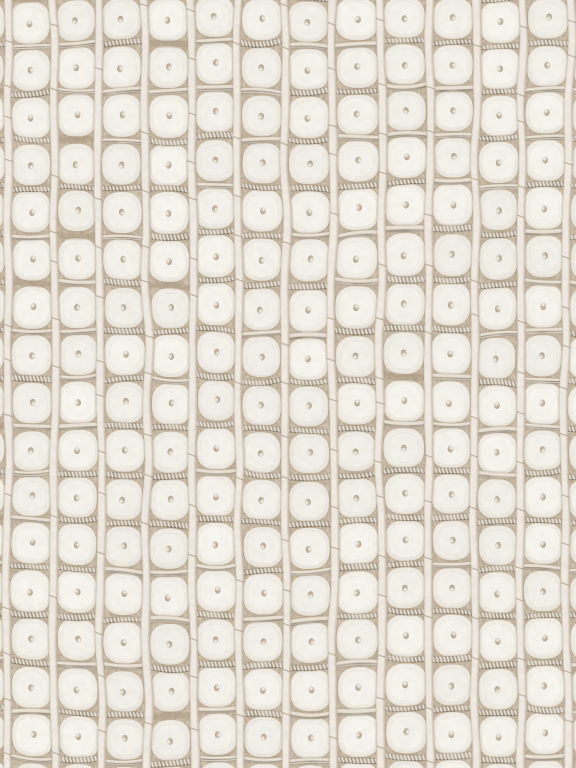
Write a WebGL 2 fragment shader that draws this texture.

```glsl
#version 300 es
precision highp float;
// A net of pale pierced discs, one per cell, held between long wound cords
// and short coiled wires. Each layer is a distance shape in cell units, with
// hashed offsets, tilts and tones so that no two cells are quite alike.
uniform vec2 u_resolution;
out vec4 outColor;

const vec2 REPEATS = vec2(12.3, 16.1);       // cells across and down
const vec2 ORIGIN = vec2(0.13, 0.18);        // first cord and wire, in cells
const float DISC_RADIUS = 0.435;
const float DISC_SQUARENESS = 2.55;          // 2 is a circle
const float HOLE_RADIUS = 0.072;
const float CORD_HALF = 0.088;
const float WIRE_HALF = 0.062;
const float WIRE_LENGTH = 0.41;
const float COIL_PITCH = 0.078;
const vec3 GROUND = vec3(0.80, 0.75, 0.67);
const vec3 SHADOW = vec3(0.65, 0.58, 0.49);
const vec3 DISC = vec3(0.955, 0.943, 0.915);
const vec3 DISC_RIM = vec3(0.89, 0.865, 0.82);
const vec3 CORD = vec3(0.935, 0.91, 0.88);
const vec3 CORD_EDGE = vec3(0.76, 0.71, 0.64);
const vec3 WIRE = vec3(0.91, 0.88, 0.83);
const vec3 WIRE_DARK = vec3(0.46, 0.42, 0.36);

float hash(vec2 p) {
  return fract(sin(dot(p, vec2(127.1, 311.7))) * 43758.5453);
}

float noise(vec2 p) {
  vec2 i = floor(p), f = fract(p);
  f = f * f * (3.0 - 2.0 * f);
  return mix(mix(hash(i), hash(i + vec2(1, 0)), f.x),
             mix(hash(i + vec2(0, 1)), hash(i + vec2(1, 1)), f.x), f.y);
}

// Coverage of a shape from its signed distance, one pixel soft
float cover(float d, float px) {
  return 1.0 - smoothstep(-0.6 * px, 0.6 * px, d);
}

vec3 drawGround(vec2 g) {
  float weave = noise(g * vec2(24.0, 17.0));
  return mix(SHADOW, GROUND, 0.55 + 0.6 * weave);
}

vec3 drawDisc(vec3 col, vec2 g, float px) {
  vec2 id = floor(g);
  float tone = hash(id + 3.1);
  vec2 jitter = vec2(hash(id + 7.3), hash(id + 11.9)) - 0.5;
  vec2 p = fract(g) - 0.5 - 0.035 * jitter;
  float radius = DISC_RADIUS + 0.025 * (tone - 0.5);
  vec2 a = abs(p);
  float r = pow(pow(a.x, DISC_SQUARENESS) + pow(a.y, DISC_SQUARENESS), 1.0 / DISC_SQUARENESS);

  // Contact shadow, then the body with a soft bevel and faint ridges
  float below = length(p + vec2(0.0, 0.025)) - radius;
  col = mix(col, SHADOW, 0.4 * (1.0 - smoothstep(-0.02, 0.08, below)));
  vec3 body = DISC + 0.022 * (tone - 0.5);
  float bevel = smoothstep(0.76, 1.0, r / radius);
  body = mix(body, DISC_RIM, bevel * (0.6 - 0.55 * p.y));
  float ring = abs(r - radius * (0.74 + 0.12 * hash(id + 5.7)));
  body -= 0.022 * (1.0 - smoothstep(0.0, 0.035, ring));
  body += 0.02 * (noise(p * 9.0 + id * 13.0) - 0.5);
  col = mix(col, body, cover(r - radius, px));

  // Pierced hole with a shaded wall and a glint
  vec2 q = p - 0.05 * jitter.yx;
  float turn = 6.28 * tone;
  vec2 dir = vec2(cos(turn), sin(turn));
  float hole = length(q * vec2(1.12, 0.95));
  vec3 wall = mix(DISC_RIM, SHADOW, 0.45 + 0.5 * dot(q, dir) / HOLE_RADIUS);
  col = mix(col, wall, 0.9 * cover(hole - HOLE_RADIUS, px));
  float glint = length(q + 0.022 * dir) - 0.027;
  return mix(col, DISC, 0.8 * cover(glint, px));
}

vec3 drawWire(vec3 col, vec2 g, float px) {
  vec2 id = vec2(floor(g.x), round(g.y));
  vec2 p = vec2(fract(g.x) - 0.5, g.y - id.y);
  float kind = hash(id + 21.7);
  float tilt = 0.16 * (hash(id + 31.3) - 0.5);
  float sag = 0.5 * (hash(id + 41.9) - 0.4);
  p.y -= tilt * p.x + sag * (p.x * p.x - 0.06) + 0.05 * (hash(id + 17.1) - 0.5);
  float halfWidth = WIRE_HALF * mix(0.8, 1.1, hash(id + 53.3));
  float d = length(vec2(max(abs(p.x) - WIRE_LENGTH, 0.0), p.y)) - halfWidth;
  float v = p.y / halfWidth;

  // Either a tight striped coil or a smooth wire with a dark streak
  float fade = 1.0 - smoothstep(0.45, 0.9, px / COIL_PITCH);
  float turns = 0.5 + 0.5 * fade * sin(6.2832 * (p.x + 0.3 * p.y) / COIL_PITCH);
  float streak = exp(-pow((v - 0.9 * (kind - 0.6)) * 3.5, 2.0));
  float dark = mix(0.6 * streak, 0.55 * turns, step(0.4, kind));
  dark += 0.55 * smoothstep(0.45, 1.0, -v) + 0.2 * smoothstep(0.6, 1.0, v);
  dark *= 0.65 + 0.5 * noise(vec2(p.x * 5.0, kind * 90.0));
  vec3 metal = mix(WIRE, WIRE_DARK, clamp(dark, 0.0, 0.9));
  col = mix(col, SHADOW, 0.45 * (1.0 - smoothstep(-0.02, 0.045, d)));
  return mix(col, metal, cover(d, px) * step(0.04, hash(id + 61.1)));
}

vec3 drawCord(vec3 col, vec2 g, float px) {
  float id = round(g.x);
  float sway = 0.09 * (noise(vec2(id * 7.0, g.y * 0.8)) - 0.5);
  float x = g.x - id - sway;
  float halfWidth = CORD_HALF * (0.88 + 0.24 * noise(vec2(id * 5.0, g.y * 1.7)));
  float d = abs(x) - halfWidth;
  float u = x / halfWidth;

  // Rounded body, fine winding and a dark seam where two lengths meet
  vec3 thread = mix(CORD, CORD_EDGE, 0.75 * smoothstep(0.4, 1.1, abs(u + 0.12)));
  thread += 0.025 * (noise(vec2(id * 9.0 + u, g.y * 14.0)) - 0.5);
  float along = g.y + hash(vec2(id, 2.0));
  float seamAt = 0.25 + 0.5 * hash(vec2(id, floor(along)));
  float seam = abs(fract(along) - seamAt + 0.03 * u) - 0.014;
  thread = mix(thread, SHADOW, 0.6 * cover(seam, px) * step(0.3, hash(vec2(floor(along), id + 4.0))));
  col = mix(col, SHADOW, 0.4 * (1.0 - smoothstep(-0.02, 0.05, d)));
  return mix(col, thread, cover(d, px));
}

void main() {
  vec2 uv = gl_FragCoord.xy / u_resolution;
  float px = REPEATS.y / u_resolution.y;
  vec2 g = uv * REPEATS - ORIGIN;
  // Gentle drift of the whole net, then a small slip of each column
  g += 0.14 * (vec2(noise(uv * 4.0), noise(uv * 4.0 + 19.0)) - 0.5);
  vec2 cell = g + vec2(0.0, 0.12 * (hash(vec2(floor(g.x), 8.0)) - 0.5));

  vec3 col = drawGround(g);
  col = drawDisc(col, cell, px);
  col = drawWire(col, cell, px);
  col = drawCord(col, g, px);
  outColor = vec4(clamp(col, 0.0, 1.0), 1.0);
}
```
